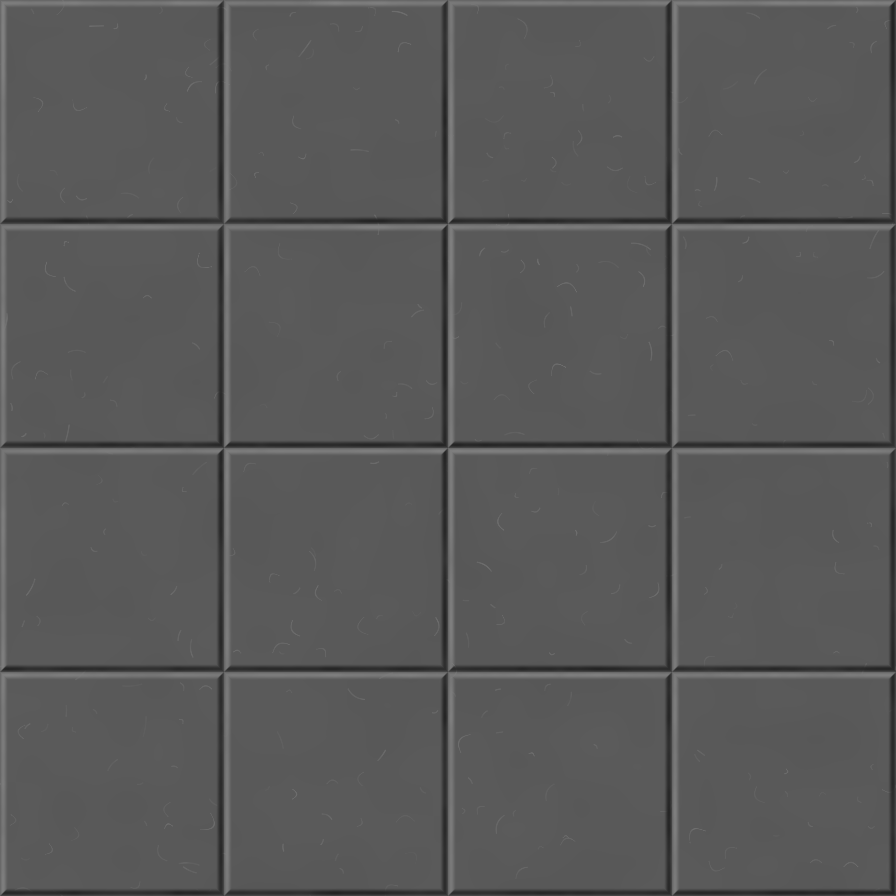
This texture is drawn by a Shadertoy shader. Its source:

```glsl
// Draws a seamless four by four grid of bevelled grey tiles with fine curved scratches.

const float TILES = 4.0;           // tiles across and down
const float SCRATCH_CELLS = 32.0;  // scatter cells across and down
const vec3 FACE = vec3(0.349);
const vec3 LIT_EDGE = vec3(0.495);
const vec3 DARK_EDGE = vec3(0.145);
const vec3 SCRATCH = vec3(0.47);

// Sine-free hashes
float hash1(vec2 p) {
    vec3 q = fract(vec3(p.xyx) * 0.1031);
    q += dot(q, q.yzx + 33.33);
    return fract((q.x + q.y) * q.z);
}

vec2 hash2(vec2 p) {
    return vec2(hash1(p + 17.3), hash1(p + 71.9));
}

// Value noise that wraps after a whole number of cells
float wrapNoise(vec2 uv, float period, float seed) {
    vec2 p = uv * period;
    vec2 cell = floor(p);
    vec2 f = fract(p);
    f = f * f * (3.0 - 2.0 * f);
    vec2 lo = mod(cell, period) + seed;
    vec2 hi = mod(cell + 1.0, period) + seed;
    float bottom = mix(hash1(lo), hash1(vec2(hi.x, lo.y)), f.x);
    float top = mix(hash1(vec2(lo.x, hi.y)), hash1(hi), f.x);
    return mix(bottom, top, f.y);
}

// Soft ridge just inside a tile edge, d in tile units
float bevelProfile(float d, float soft) {
    return smoothstep(-0.006 - soft, 0.012 + soft, d)
         * (1.0 - smoothstep(0.014, 0.036 + soft, d));
}

// Adds light on the left and top edges, shade on the right and bottom
vec3 shadeBevel(vec3 color, vec2 t, float soft, float wear) {
    float lit = min(t.x, 1.0 - t.y);
    float dark = min(1.0 - t.x, t.y);
    float ridge = bevelProfile(min(lit, dark), soft);
    float side = smoothstep(-0.006, 0.006, dark - lit);
    return mix(color, mix(DARK_EDGE, LIT_EDGE, side), ridge * wear);
}

// Coverage of a short bent stroke centred on the origin
float stroke(vec2 p, float angle, float halfLength, float bend, float width) {
    float c = cos(angle), s = sin(angle);
    p = mat2(c, -s, s, c) * p;
    float x = clamp(p.x, -halfLength, halfLength);
    float curve = bend * (x * x / halfLength - 0.4 * halfLength);
    float d = length(p - vec2(x, curve));
    return 1.0 - smoothstep(0.2 * width, width, d);
}

// Scattered strokes, gathered into loose clusters
float scratches(vec2 uv, float pixel) {
    vec2 p = uv * SCRATCH_CELLS;
    vec2 home = floor(p);
    float width = max(0.0013, 0.8 * pixel) * SCRATCH_CELLS;
    float cover = 0.0;
    for (int j = -1; j <= 1; j++) {
        for (int i = -1; i <= 1; i++) {
            vec2 cell = home + vec2(i, j);
            vec2 id = mod(cell, SCRATCH_CELLS);
            vec2 place = hash2(id);
            vec2 shape = hash2(id + 131.0);
            float density = 0.75 * wrapNoise((id + 0.5) / SCRATCH_CELLS, 9.0, 5.0);
            float present = step(hash1(id + 211.0), density);
            float halfLength = mix(0.08, 0.36, shape.x * shape.x);
            float bend = mix(-1.0, 1.0, shape.y);
            float angle = 6.2832 * hash1(id + 307.0);
            float strength = mix(0.2, 0.75, hash1(id + 401.0));
            float line = stroke(p - cell - place, angle, halfLength, bend, width);
            cover = max(cover, line * present * strength);
        }
    }
    return cover;
}

void mainImage(out vec4 fragColor, in vec2 fragCoord) {
    vec2 uv = fragCoord / iResolution.xy;
    float pixel = 1.0 / min(iResolution.x, iResolution.y);

    // Faintly mottled face
    float mottle = 0.6 * wrapNoise(uv, 12.0, 40.0) + 0.4 * wrapNoise(uv, 28.0, 90.0);
    vec3 color = FACE + 0.018 * (mottle - 0.5);

    // Fine scratches, broken up along their length
    float broken = mix(0.4, 1.0, wrapNoise(uv, 160.0, 150.0));
    color = mix(color, SCRATCH, scratches(uv, pixel) * broken);

    // Bevelled edges with uneven wear
    float wear = mix(0.78, 1.04, wrapNoise(uv, 24.0, 220.0));
    wear *= mix(0.92, 1.04, wrapNoise(uv, 96.0, 260.0));
    color = shadeBevel(color, fract(uv * TILES), 0.25 * pixel * TILES, wear);

    fragColor = vec4(color, 1.0);
}
```
